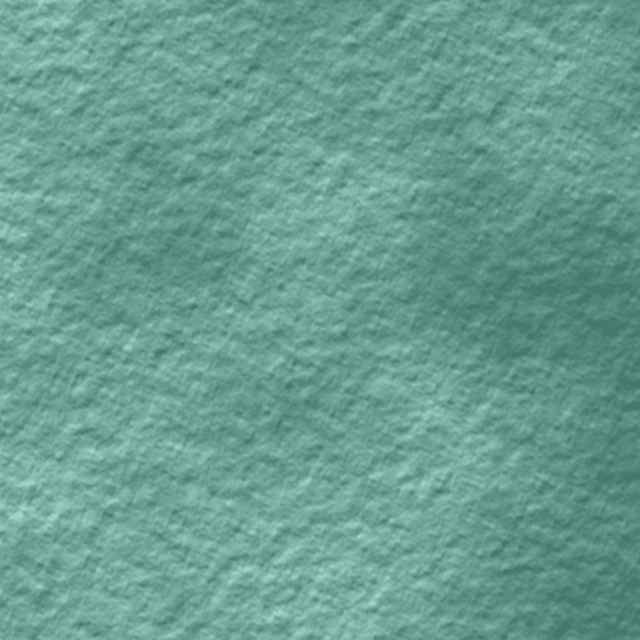
Give the GLSL for this texture, as a Shadertoy shader.

```glsl
// Soft teal felted paper: cloudy tone with a fine raking-light relief.

const vec3  MID_COLOR      = vec3(0.414, 0.628, 0.567);
const vec3  TINT           = vec3(1.0, 1.02, 1.02);  // channel response to tone
const float CLOUD_SCALE    = 3.4;    // cloud cells across the canvas
const float CLOUD_STRENGTH = 0.060;
const float CLOUD_GAIN     = 0.62;
const vec2  TILT           = vec2(-0.115, -0.035);   // brighter toward lower left
const float GRAIN_SCALE    = 46.0;   // coarsest relief cells across the canvas
const float GRAIN_STRENGTH = 0.125;
const float GRAIN_GAIN     = 0.5;
const vec2  LIGHT_STEP     = vec2(-0.0008, 0.0028);  // toward the light
const vec2  TONE_LIMITS    = vec2(-0.15, 0.20);
const mat2  OCTAVE_TURN    = mat2(0.8, 0.6, -0.6, 0.8);

// Integer hash of a lattice cell, from -1 to 1
float hash(vec2 cell) {
    uvec2 q = uvec2(ivec2(cell) + 32768);
    uint h = q.x * 1597334677u ^ q.y * 3812015801u;
    h = (h ^ (h >> 16)) * 2246822519u;
    h = (h ^ (h >> 13)) * 3266489917u;
    h ^= h >> 16;
    return float(h >> 8) / 8388608.0 - 1.0;
}

// Smooth value noise, from -1 to 1
float noise(vec2 p) {
    vec2 cell = floor(p);
    vec2 f = p - cell;
    f = f * f * f * (f * (f * 6.0 - 15.0) + 10.0);
    float low  = mix(hash(cell), hash(cell + vec2(1, 0)), f.x);
    float high = mix(hash(cell + vec2(0, 1)), hash(cell + vec2(1, 1)), f.x);
    return mix(low, high, f.y);
}

// Sum of turned octaves, each twice as fine
float fbm(vec2 p, int octaves, float gain) {
    float sum = 0.0;
    float amplitude = 1.0;
    for (int i = 0; i < octaves; i++) {
        sum += amplitude * noise(p);
        p = OCTAVE_TURN * p * 2.03 + 17.3;
        amplitude *= gain;
    }
    return sum;
}

float fiberHeight(vec2 uv) {
    return fbm(OCTAVE_TURN * uv * GRAIN_SCALE + 51.7, 3, GRAIN_GAIN);
}

void mainImage(out vec4 fragColor, in vec2 fragCoord) {
    vec2 uv = fragCoord / iResolution.y;

    // Broad mottled tone
    float cloud = fbm(OCTAVE_TURN * uv * CLOUD_SCALE + 7.9, 5, CLOUD_GAIN);
    float tone = CLOUD_STRENGTH * cloud + dot(uv - 0.5, TILT);

    // Slope of the fibers toward the light, a little stronger where pale
    float slope = fiberHeight(uv - LIGHT_STEP) - fiberHeight(uv + LIGHT_STEP);
    tone += GRAIN_STRENGTH * slope * (1.0 + 3.0 * tone);

    tone = clamp(tone, TONE_LIMITS.x, TONE_LIMITS.y);
    fragColor = vec4(MID_COLOR + TINT * tone, 1.0);
}
```
